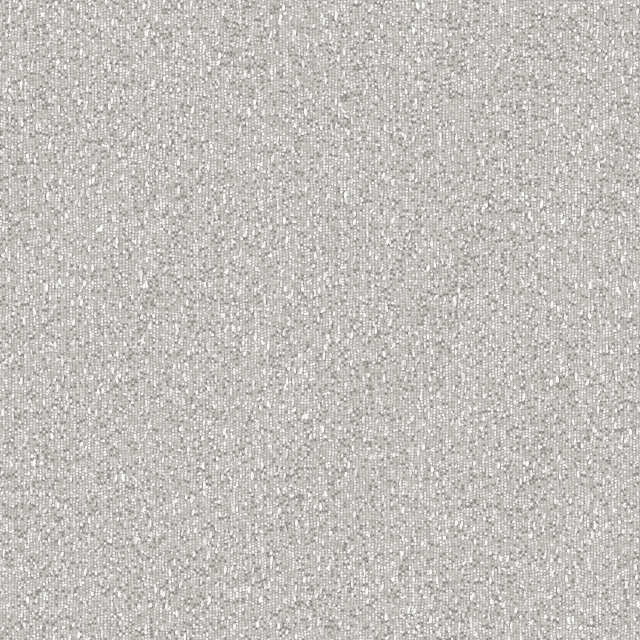
A Shadertoy shader for this texture:

```glsl
// Pale grey woven cloth with fine stitches and raised white slubs.

const vec2  WEAVE_COUNT = vec2(208.0, 222.0);   // stitches across and up
const vec2  SLUB_COUNT  = vec2(84.0, 68.0);     // slub cells across and up
const vec2  SLUB_MIN    = vec2(0.0016, 0.0022); // half sizes
const vec2  SLUB_MAX    = vec2(0.0028, 0.0074);
const float SLUB_SHARE  = 0.72;
const float SLUB_CLUSTER = 0.16;
const float CLOTH_TONE  = 0.742;
const float SLUB_TONE   = 0.99;
const float BEAD_MIN    = 0.05;
const float BEAD_MAX    = 0.38;
const float GAP_DEPTH   = 0.07;
const float FLECK_DEPTH = 0.24;
const float FLECK_SHARE = 0.15;
const float SHADOW_DEPTH = 0.14;
const float GRAIN_GAIN  = 0.15;
const vec3  CLOTH_TINT  = vec3(0.010, 0.0, -0.018);
const vec3  SLUB_TINT   = vec3(0.0, 0.0, -0.010);
const int   SAMPLES     = 2;

float hash(vec2 p) {
    return fract(sin(dot(p, vec2(127.1, 311.7))) * 43758.5453);
}

vec2 hash2(vec2 p) {
    return vec2(hash(p), hash(p + vec2(37.3, 91.7)));
}

float noise(vec2 p) {
    vec2 i = floor(p), f = fract(p);
    f = f * f * (3.0 - 2.0 * f);
    float low  = mix(hash(i), hash(i + vec2(1, 0)), f.x);
    float high = mix(hash(i + vec2(0, 1)), hash(i + vec2(1, 1)), f.x);
    return mix(low, high, f.y);
}

// Round light beads in columns, soft gaps, and small dark flecks
float weaveTone(vec2 p) {
    vec2 grid = p * WEAVE_COUNT;
    grid.x += 0.6 * noise(p * vec2(40.0, 50.0));
    grid.y += 0.6 * noise(p * vec2(50.0, 40.0) + 9.0);
    grid.y += hash(vec2(floor(grid.x), 5.0));
    vec2 id = floor(grid);
    vec2 q = fract(grid) - 0.5;
    vec2 rnd = hash2(id);

    vec2 beadPos = q + (hash2(id + 11.0) - 0.5) * vec2(0.15, 0.25);
    float bead = 1.0 - smoothstep(0.14, 0.48, length(beadPos * vec2(1.05, 0.95)));
    float gap = smoothstep(0.2, 0.5, abs(q.y)) * 0.4
              + smoothstep(0.2, 0.5, abs(q.x)) * 0.6;
    // Beads come in short vertical runs
    float run = smoothstep(0.2, 0.8, noise(vec2(id.x * 7.0, id.y * 0.3)));
    float gain = mix(BEAD_MIN, BEAD_MAX, rnd.x * rnd.x * mix(0.4, 1.2, run));

    vec2 fleckPos = q + (hash2(id + 19.0) - 0.5) * 0.2;
    float fleck = 1.0 - smoothstep(0.15, 0.5, length(fleckPos));
    float isFleck = step(1.0 - FLECK_SHARE, rnd.y);
    float grain = noise(p * vec2(310.0, 280.0) + 40.0) - 0.5;

    return CLOTH_TONE + bead * gain * (1.0 - isFleck)
         - GAP_DEPTH * gap - FLECK_DEPTH * fleck * isFleck + GRAIN_GAIN * grain;
}

// x: cover of the white slubs, y: shade around them
vec2 slubs(vec2 p) {
    vec2 home = floor(p * SLUB_COUNT);
    vec2 result = vec2(0.0);
    for (int j = -1; j <= 1; j++)
    for (int i = -1; i <= 1; i++) {
        vec2 id = home + vec2(i, j);
        vec2 center = (id + mix(vec2(0.08), vec2(0.92), hash2(id + 3.0))) / SLUB_COUNT;
        float cluster = noise(center * vec2(22.0, 15.0)) - 0.5;
        if (hash(id + 71.0) > SLUB_SHARE + SLUB_CLUSTER * cluster) continue;

        vec2 rnd = hash2(id + 23.0);
        vec2 size = mix(SLUB_MIN, SLUB_MAX, vec2(rnd.x, rnd.y * rnd.y * rnd.y));
        vec2 d = p - center;
        d.x += d.y * 0.35 * (hash(id + 57.0) - 0.6);
        float body = 1.0 - smoothstep(0.7, 1.15, length(d / size));
        vec2 side = vec2(hash(id + 31.0) - 0.5, hash(id + 43.0) - 0.75);
        vec2 shadePos = d - side * vec2(0.0028, 0.0022);
        float shade = 1.0 - smoothstep(0.8, 1.4, length(shadePos / size));
        float strength = mix(0.6, 1.0, hash(id + 83.0));
        result = max(result, vec2(body * strength, shade));
    }
    return result;
}

vec3 clothColor(vec2 p) {
    vec2 slub = slubs(p);
    float tone = weaveTone(p) - SHADOW_DEPTH * slub.y * (1.0 - slub.x);
    tone = clamp(mix(tone, SLUB_TONE, slub.x), 0.5, 0.99);
    return tone + mix(CLOTH_TINT, SLUB_TINT, smoothstep(0.78, 0.95, tone));
}

void mainImage(out vec4 fragColor, in vec2 fragCoord) {
    vec3 color = vec3(0.0);
    // Average a few points per pixel to smooth the fine weave
    for (int j = 0; j < SAMPLES; j++)
    for (int i = 0; i < SAMPLES; i++) {
        vec2 shift = (vec2(i, j) + 0.5) / float(SAMPLES) - 0.5;
        color += clothColor((fragCoord + shift) / iResolution.y);
    }
    fragColor = vec4(color / float(SAMPLES * SAMPLES), 1.0);
}
```
